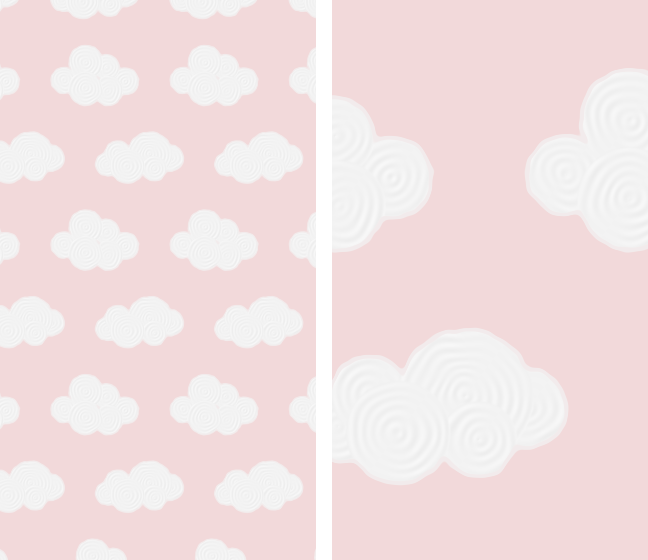
Left: the whole. Right: its middle third, enlarged.
This pattern is drawn by a Shadertoy shader. Its source:

```glsl
// Lengths are hundredths of the canvas width
const vec3 PINK = vec3(0.95, 0.852, 0.855);
const vec3 WHITE = vec3(0.951);
const float COLUMN_STEP = 37.73;
const float ROW_STEP = 26.04;
const float FIRST_ROW_DEPTH = -2.2;
const float LAST_ROW = 7.0;
const float STROKE_STEP = 1.05;
const int LOBES = 6;

// Each lobe: centre x, centre y, radius
const vec3 TALL_CLOUD[LOBES] = vec3[LOBES](
    vec3(-9.7, -1.6, 4.3), vec3(9.7, -1.9, 4.4), vec3(3.7, 2.5, 4.2),
    vec3(-2.8, 4.2, 5.5), vec3(4.2, -4.9, 4.8), vec3(-3.0, -4.2, 5.5));
const vec3 FLAT_CLOUD[LOBES] = vec3[LOBES](
    vec3(-10.2, -2.1, 3.9), vec3(-6.9, 1.4, 4.2), vec3(9.8, -0.2, 4.3),
    vec3(3.2, 1.1, 7.2), vec3(4.6, -3.5, 4.05), vec3(-3.9, -2.8, 5.5));

float hash(vec2 p) {
    vec3 q = fract(vec3(p.xyx) * 0.1031);
    q += dot(q, q.yzx + 33.33);
    return fract((q.x + q.y) * q.z);
}

float noise(vec2 p) {
    vec2 i = floor(p), f = fract(p);
    f = f * f * (3.0 - 2.0 * f);
    return mix(mix(hash(i), hash(i + vec2(1, 0)), f.x),
               mix(hash(i + vec2(0, 1)), hash(i + vec2(1, 1)), f.x), f.y);
}

float smoothMin(float a, float b, float k) {
    float h = max(k - abs(a - b), 0.0) / k;
    return min(a, b) - h * h * k * 0.25;
}

// Slope of curved brush ridges, lit from the upper left
float brushSlope(vec2 fromCentre, float edge, float wobble) {
    vec2 outward = fromCentre / max(length(fromCentre), 0.01);
    float ridge = cos(6.2832 * edge / STROKE_STEP + 5.0 * wobble);
    return ridge * dot(outward, vec2(-0.8, 0.6));
}

// Returns signed distance and painted relief
vec2 cloud(vec2 p, vec3 lobes[LOBES], float seed) {
    float dist = 100.0, relief = 0.0;
    float wobble = noise(p * 0.35 + seed);
    for (int i = 0; i < LOBES; i++) {
        vec2 fromCentre = p - lobes[i].xy;
        float edge = length(fromCentre) - lobes[i].z;
        dist = smoothMin(dist, edge, 0.7);
        float slope = brushSlope(fromCentre, edge, wobble);
        relief = mix(relief, slope, smoothstep(0.15, -0.15, edge));
    }
    float pressure = 0.25 + 0.75 * noise(p * 0.6 + seed + 20.0);
    float roughEdge = 0.3 * (noise(p * 0.9 + seed + 40.0) - 0.5);
    return vec2(dist + roughEdge, relief * pressure);
}

void mainImage(out vec4 fragColor, in vec2 fragCoord) {
    float pixel = 100.0 / iResolution.x;
    float x = fragCoord.x * pixel;
    float depth = (iResolution.y - fragCoord.y) * pixel;

    // Alternating rows, with the outermost rows nudged sideways
    float row = floor((depth - FIRST_ROW_DEPTH) / ROW_STEP + 0.5);
    bool tall = mod(row, 2.0) > 0.5;
    float centre = tall ? 29.98 : 44.21;
    if (row < 0.5) centre -= 14.12;
    if (row > LAST_ROW - 0.5) centre += 2.3;

    vec2 p;
    p.x = mod(x - centre + 0.5 * COLUMN_STEP, COLUMN_STEP) - 0.5 * COLUMN_STEP;
    p.y = row * ROW_STEP + FIRST_ROW_DEPTH - depth;
    vec2 shape = tall ? cloud(p, TALL_CLOUD, 50.0) : cloud(p, FLAT_CLOUD, 90.0);

    // Thin translucent rim around the opaque paint
    float soft = 0.6 * pixel;
    float outer = smoothstep(soft, -soft, shape.x);
    float inner = smoothstep(soft, -soft, shape.x + 0.4);
    float cover = mix(0.72 * outer, 1.0, inner);

    vec3 paint = WHITE + 0.024 * shape.y * inner;
    fragColor = vec4(mix(PINK, paint, cover), 1.0);
}
```
